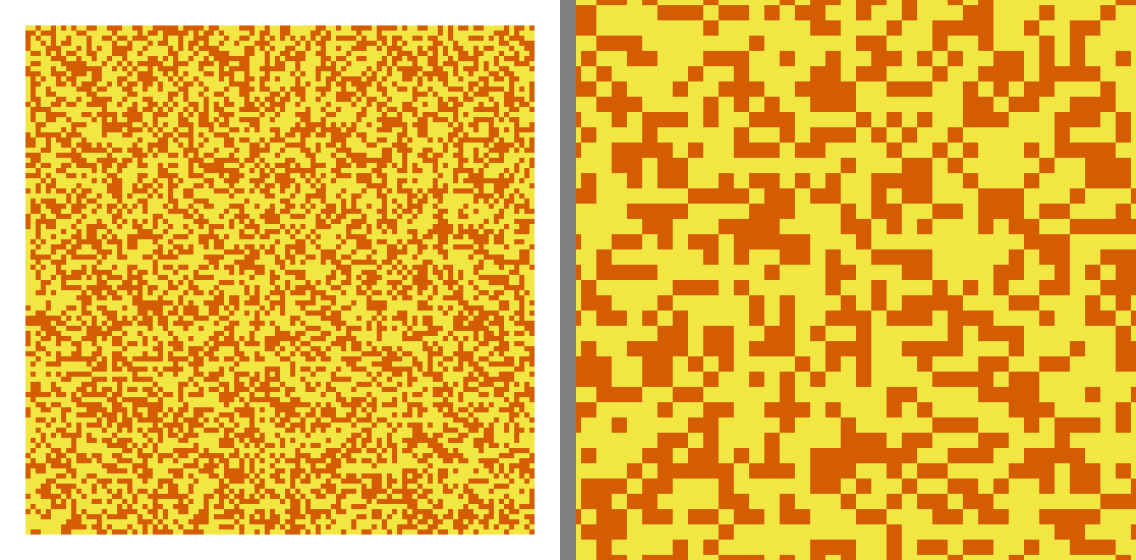
Left: the whole. Right: its middle third, enlarged.
Give the GLSL for this texture, as a Shadertoy shader.

```glsl
float hash(vec2 cell) {
    return fract(sin(dot(cell, vec2(127.1, 311.7))) * 43758.5453);
}

// Colour of one grid cell: white margin, otherwise a random yellow or orange
vec3 cellColor(vec2 cell) {
    const vec3 white = vec3(1.0);
    const vec3 yellow = vec3(0.944, 0.9, 0.26);
    const vec3 orange = vec3(0.834, 0.364, 0.002);

    vec2 fromCenter = abs(cell + 0.5 - 55.0);
    if (max(fromCenter.x, fromCenter.y) > 50.0) return white;
    return hash(cell) < 0.44 ? orange : yellow;
}

void mainImage(out vec4 fragColor, in vec2 fragCoord) {
    // 110 cells across the canvas: 100 coloured, 5 of margin on each side
    float side = min(iResolution.x, iResolution.y);
    vec2 grid = ((fragCoord - 0.5 * iResolution.xy) / side + 0.5) * 110.0;
    float pixel = 110.0 / side;

    // Box-filter the four cells around the nearest grid corner
    vec2 corner = floor(grid + 0.5);
    vec2 cover = clamp((grid - corner) / pixel + 0.5, 0.0, 1.0);
    vec3 below = mix(cellColor(corner - 1.0), cellColor(corner - vec2(0.0, 1.0)), cover.x);
    vec3 above = mix(cellColor(corner - vec2(1.0, 0.0)), cellColor(corner), cover.x);

    fragColor = vec4(mix(below, above, cover.y), 1.0);
}
```
